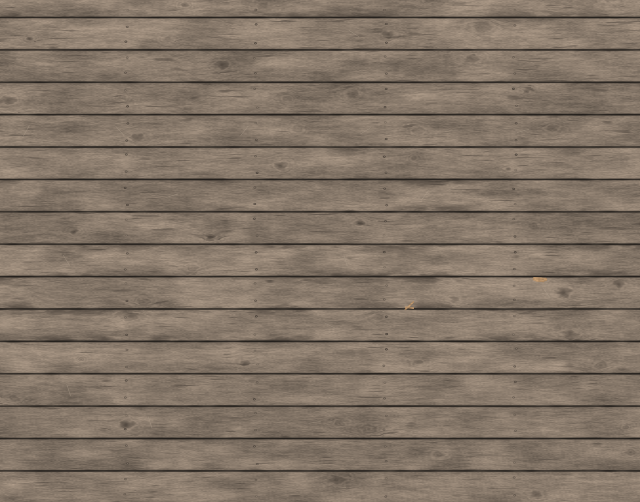
This texture is drawn by a WebGL 1 fragment shader. Its source:

```glsl
precision highp float;
// Weathered deck of horizontal planks parted by thin dark gaps. Each plank gets
// its own stretched-noise grain, bent round scattered knots, then cracks, paired
// nails on a regular spacing, pale scratches and two fresh splinters.

uniform vec2 u_resolution;

#define PLANKS 15.5          // planks down the canvas
#define FIRST_GAP 0.54       // top gap, in planks from the top edge
#define GAP_HALF 0.024       // half width of a gap, in planks
#define NAIL_STEP 4.0        // nail spacing, in planks
#define KNOT_STEP 3.6        // one possible knot per this length
#define KNOT_CHANCE 0.6
#define GRAIN 1.0            // contrast of the grain
#define WOOD vec3(0.545, 0.486, 0.428)
#define DARK_WOOD vec3(0.27, 0.238, 0.21)
#define GAP_COLOR vec3(0.135, 0.12, 0.106)
#define PALE vec3(0.68, 0.62, 0.55)
#define SPLINTER vec3(0.80, 0.63, 0.45)

float hash(vec2 p) {
  return fract(sin(dot(p, vec2(127.1, 311.7))) * 43758.5);
}

float noise(vec2 p) {
  vec2 i = floor(p), f = fract(p);
  f = f * f * (3.0 - 2.0 * f);
  return mix(mix(hash(i), hash(i + vec2(1.0, 0.0)), f.x),
             mix(hash(i + vec2(0.0, 1.0)), hash(i + 1.0), f.x), f.y);
}

float fbm(vec2 p) {
  float sum = 0.0, amp = 0.5;
  for (int i = 0; i < 4; i++) {
    sum += amp * noise(p);
    p = p * 2.1 + 17.3;
    amp *= 0.5;
  }
  return sum;
}

// Coverage of a stroke of given angle, half length and half width.
float stroke(vec2 p, float angle, float halfLen, float halfWidth, float px) {
  float c = cos(angle), s = sin(angle);
  vec2 q = vec2(c * p.x + s * p.y, c * p.y - s * p.x);
  float d = length(vec2(max(abs(q.x) - halfLen, 0.0), q.y));
  return 1.0 - smoothstep(halfWidth - 0.5 * px, halfWidth + 0.5 * px, d);
}

void main() {
  // Plank units: x runs along the planks, y counts planks downwards.
  float px = PLANKS / u_resolution.y;
  vec2 p = vec2(gl_FragCoord.x, u_resolution.y - gl_FragCoord.y) * px;
  p.y -= FIRST_GAP;
  float plank = floor(p.y), across = fract(p.y);
  float character = hash(vec2(plank, 4.7));
  vec2 seed = vec2(character * 90.0, plank * 37.0);

  // Knots: small dark hearts, faint rings, and grain that bulges round them.
  float heart = 0.0, rings = 0.0, bend = 1.0;
  for (int i = -1; i <= 1; i++) {
    vec2 id = vec2(floor(p.x / KNOT_STEP) + float(i), plank);
    vec2 centre = vec2((id.x + hash(id + 0.3)) * KNOT_STEP,
                       mix(0.2, 0.8, hash(id + 5.7)));
    float size = mix(0.04, 0.11, hash(id + 9.1));
    float present = step(hash(id + 2.4), KNOT_CHANCE);
    vec2 d = vec2(p.x, across) - centre;
    float e = length(d * vec2(0.6, 1.0)) / size;
    e += 1.1 * (noise(p * vec2(8.0, 14.0)) - 0.5);
    heart += present * exp(-e * e) * mix(0.15, 0.75, hash(id + 7.9));
    rings += present * sin(e * 4.5) * exp(-0.4 * e);
    bend -= present * 0.5 * exp(-0.1 * e * e);
  }

  // Grain: broad blotches, long streaks, fine fibres and short flecks.
  vec2 g = vec2(p.x, (across - 0.5) * bend + 0.5);
  g.y += 0.08 * (noise(vec2(p.x * 0.6, plank * 5.0)) - 0.5);
  float blotch = fbm(g * vec2(0.8, 2.4) + seed) - 0.47;
  float streak = noise(g * vec2(1.3, 12.0) + seed) - 0.5;
  float fibre = noise(g * vec2(5.0, 29.0) + seed.yx) - 0.5;
  float fleck = noise(p * vec2(17.0, 41.0)) - 0.5;
  float tone = 0.48 * blotch + 0.09 * streak + 0.13 * fibre + 0.11 * fleck;
  tone += 0.09 * (character - 0.5) + 0.07 * rings;
  vec3 color = WOOD * (1.0 + GRAIN * tone);

  // Short cracks, and dark weathering near the edges of some planks.
  float edge = 0.5 - abs(across - 0.5);
  float rough = smoothstep(0.5, 0.85, noise(vec2(p.x * 0.45, plank * 9.1)));
  float crack = smoothstep(0.7, 0.98, noise(g * vec2(1.8, 21.0) + seed + 40.0));
  crack *= smoothstep(0.4, 0.75, noise(g * vec2(1.6, 3.0) + seed.yx + 11.0));
  float stain = rough * smoothstep(0.34, 0.04, edge) * step(0.4, character);
  stain *= smoothstep(0.35, 0.75, fbm(g * vec2(1.6, 8.0) + seed) + 0.1);
  float dark = 0.42 * crack + 0.6 * stain + heart;
  color = mix(color, DARK_WOOD, clamp(dark, 0.0, 0.8));

  // Nails: a worn pair at each joist, pale head inside a dark rim.
  vec2 nailId = vec2(floor((p.x + 0.1) / NAIL_STEP + 0.5), plank * 2.0 + step(0.5, across));
  vec2 nail = vec2(p.x + 0.1 - nailId.x * NAIL_STEP, abs(across - 0.5) - 0.25);
  nail += 0.1 * (vec2(hash(nailId), hash(nailId + 3.1)) - 0.5);
  float nailDist = length(nail * vec2(0.8, 1.0));
  float rim = 1.0 - smoothstep(0.035 - 0.5 * px, 0.035 + 0.5 * px, nailDist);
  color = mix(color, DARK_WOOD, rim * mix(0.2, 0.85, hash(nailId + 6.3)));
  color = mix(color, PALE, 0.4 * (1.0 - smoothstep(0.0, 0.025, nailDist)));

  // Sparse pale scratches.
  vec2 cell = vec2(floor(p.x / 3.0), plank);
  vec2 mark = vec2(p.x - (cell.x + mix(0.2, 0.8, hash(cell + 1.9))) * 3.0, across - 0.5);
  float scratch = stroke(mark, 3.0 * hash(cell + 8.2), 0.18, 0.01, px);
  color = mix(color, PALE, 0.4 * scratch * step(0.87, hash(cell + 4.4)));

  // Gaps: a soft-sided dark line of uneven depth with a slight shadow.
  color *= 1.0 - 0.16 * exp(-edge * 20.0);
  float wear = noise(vec2(p.x * 2.5, floor(p.y + 0.5) * 7.0));
  float halfWidth = GAP_HALF + 0.008 * (wear - 0.5);
  float soft = 0.012 + 0.5 * px;
  float gap = 1.0 - smoothstep(halfWidth - soft, halfWidth + soft, edge);
  color = mix(color, GAP_COLOR, gap * mix(0.85, 1.0, wear));

  // Fresh splinters lying on the deck.
  for (int i = 0; i < 2; i++) {
    float k = float(i);
    vec2 q = p - vec2(12.64 + 4.03 * k, 8.9 - 0.82 * k);
    float chip = stroke(q, -0.75 + 0.8 * k, 0.17, 0.025 + 0.03 * k, px);
    chip = max(chip, stroke(q - vec2(0.0, 0.06), 0.1, 0.12, 0.025, px));
    color = mix(color, SPLINTER * (0.9 + 0.3 * fleck), 0.9 * chip);
  }
  gl_FragColor = vec4(color, 1.0);
}
```
